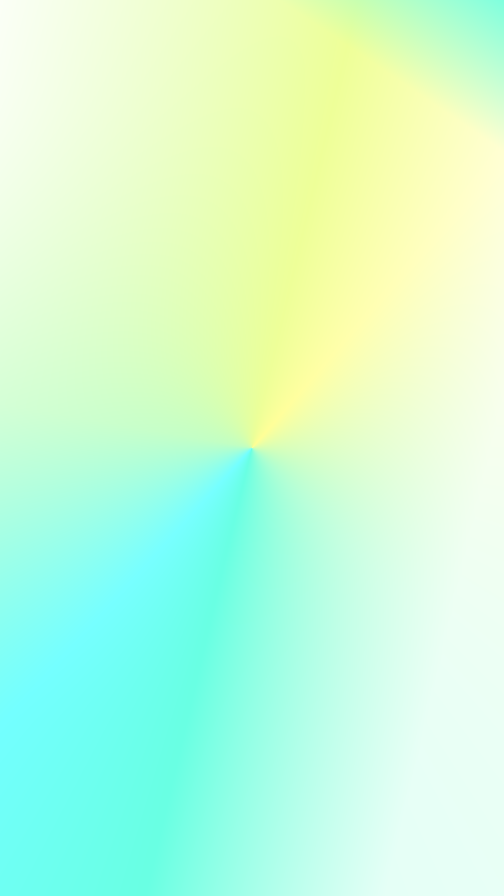
A Shadertoy shader for this background:

```glsl
// Pastel conic gradient in yellow and cyan, washed to white at the sides, with a teal corner.

const float TAU = 6.2831853;

// Conic stops, counter-clockwise in turns from the yellow ray
const float START_TURN = 0.136;
const int STOPS = 8;
const float STOP_TURN[STOPS] = float[](0.0, 0.092, 0.336, 0.497, 0.575, 0.739, 0.864, 1.0);
const vec3 YELLOW = vec3(1.00, 1.0, 0.58);
const vec3 LIME   = vec3(0.92, 1.0, 0.60);
const vec3 GREEN  = vec3(0.75, 1.0, 0.76);
const vec3 CYAN   = vec3(0.45, 1.0, 1.00);
const vec3 TEAL   = vec3(0.41, 1.0, 0.89);
const vec3 MINT   = vec3(0.65, 1.0, 0.81);
const vec3 PEAR   = vec3(0.83, 1.0, 0.70);
const vec3 STOP_COLOR[STOPS] = vec3[](YELLOW, LIME, GREEN, CYAN, TEAL, MINT, PEAR, YELLOW);

// White wash on both sides of a tilted axis, in canvas heights
const vec2 WASH_NORMAL = vec2(0.973, -0.230);
const float RIGHT_REACH = 0.26;
const float RIGHT_WASH = 0.78;
const float LEFT_REACH = 0.39;
const float LEFT_WASH = 0.90;
const vec2 LEFT_FADE = vec2(-0.32, 0.42);

// Corner band
const vec3 CORNER_COLOR = vec3(0.50, 1.0, 0.87);
const vec2 CORNER_EDGE = vec2(0.031, 0.5);
const vec2 CORNER_NORMAL = vec2(0.560, 0.828);
const float CORNER_REACH = 0.14;

vec3 conicColor(vec2 p) {
    float turn = fract(atan(p.y, p.x) / TAU - START_TURN);
    vec3 color = STOP_COLOR[0];
    for (int i = 1; i < STOPS; i++) {
        float t = (turn - STOP_TURN[i - 1]) / (STOP_TURN[i] - STOP_TURN[i - 1]);
        color = mix(color, STOP_COLOR[i], clamp(t, 0.0, 1.0));
    }
    return color;
}

float whiteWash(vec2 p) {
    float side = dot(p, WASH_NORMAL);
    float right = RIGHT_WASH * clamp(side / RIGHT_REACH, 0.0, 1.0);
    float left = LEFT_WASH * clamp(-side / LEFT_REACH, 0.0, 1.0);
    return right + left * smoothstep(LEFT_FADE.x, LEFT_FADE.y, p.y);
}

void mainImage(out vec4 fragColor, in vec2 fragCoord) {
    // Centred coordinates, one unit per canvas height
    vec2 p = (fragCoord - 0.5 * iResolution.xy) / iResolution.y;

    vec3 color = mix(conicColor(p), vec3(1.0), whiteWash(p));

    // Teal band fading in towards the upper right
    float corner = dot(p - CORNER_EDGE, CORNER_NORMAL) / CORNER_REACH;
    color = mix(color, CORNER_COLOR, clamp(corner, 0.0, 1.0));

    fragColor = vec4(color, 1.0);
}
```
